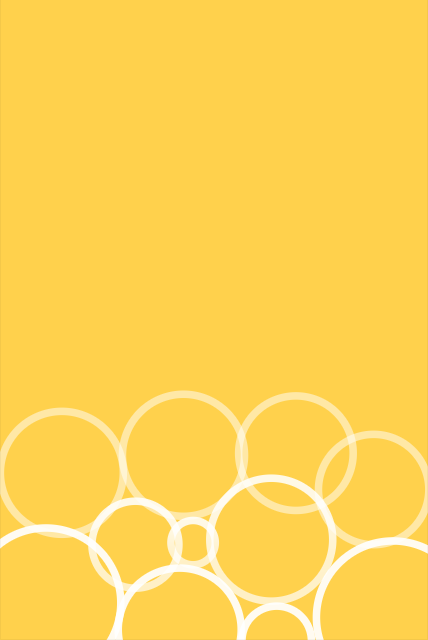
Give the GLSL for this background, as a Shadertoy shader.

```glsl
// Overlapping translucent white rings rising from the bottom of a warm yellow field.

// Lengths are in canvas widths, measured from the lower left corner.
const vec3 FIELD_COLOR = vec3(1.0, 0.82, 0.30);
const vec3 RING_COLOR = vec3(1.0);
const float HALF_STROKE = 0.0088;
const float BACK_ALPHA = 0.5;
const float MIDDLE_ALPHA_LOW = 0.68;
const float MIDDLE_ALPHA_HIGH = 0.86;
const float FRONT_ALPHA = 0.92;
const float BORDER_WIDTH = 0.0015;
const float BORDER_SHADE = 0.07;

// Each ring: center x, center y, radius; ordered from back to front.
const int RING_COUNT = 11;
const int MIDDLE_START = 4;
const int FRONT_START = 7;
const vec3 RINGS[RING_COUNT] = vec3[RING_COUNT](
    vec3(0.1445, 0.3906, 0.1436),
    vec3(0.4287, 0.4316, 0.1426),
    vec3(0.6914, 0.4365, 0.1338),
    vec3(0.8730, 0.3516, 0.1289),
    vec3(0.3164, 0.2227, 0.1016),
    vec3(0.4512, 0.2275, 0.0518),
    vec3(0.6338, 0.2344, 0.1436),
    vec3(0.1074, 0.0869, 0.1748),
    vec3(0.4199, 0.0244, 0.1436),
    vec3(0.6465, -0.0020, 0.0811),
    vec3(0.9180, 0.0527, 0.1787)
);

// Antialiased coverage of a stroked circle.
float ringCoverage(vec2 offset, float radius, float pixel) {
    float edge = abs(length(offset) - radius) - HALF_STROKE;
    return clamp(0.5 - edge / pixel, 0.0, 1.0);
}

// Opacity of each layer; middle rings fade toward their lower side.
float ringAlpha(int index, float relativeHeight) {
    if (index < MIDDLE_START) return BACK_ALPHA;
    if (index >= FRONT_START) return FRONT_ALPHA;
    float height = smoothstep(-1.0, 1.0, relativeHeight);
    return mix(MIDDLE_ALPHA_LOW, MIDDLE_ALPHA_HIGH, height);
}

void mainImage(out vec4 fragColor, in vec2 fragCoord) {
    float pixel = 1.0 / iResolution.x;
    vec2 position = fragCoord * pixel;
    vec3 color = FIELD_COLOR;

    // Composite the rings from back to front.
    for (int i = 0; i < RING_COUNT; i++) {
        vec2 offset = position - RINGS[i].xy;
        float radius = RINGS[i].z;
        float alpha = ringAlpha(i, offset.y / radius);
        color = mix(color, RING_COLOR, alpha * ringCoverage(offset, radius, pixel));
    }

    // Faint hairline along the sides and the bottom.
    float border = min(min(position.x, 1.0 - position.x), position.y);
    float shade = clamp(0.5 + (BORDER_WIDTH - border) / pixel, 0.0, 1.0);
    color *= 1.0 - BORDER_SHADE * shade;

    fragColor = vec4(color, 1.0);
}
```
